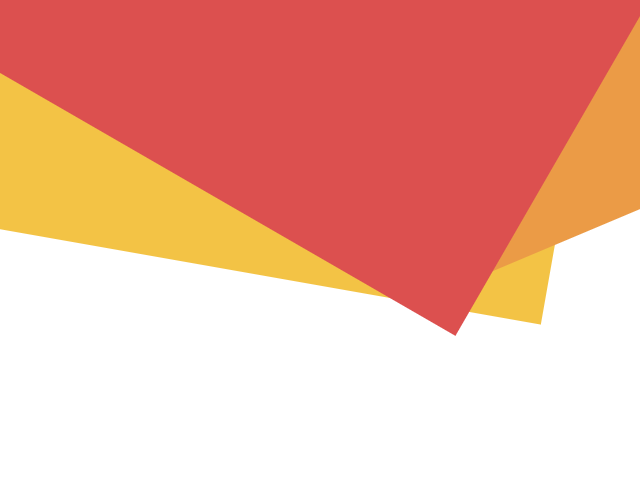
Reproduce this background procedurally as a Shadertoy shader.

```glsl
const vec3 PAPER  = vec3(1.0);
const vec3 YELLOW = vec3(0.953, 0.765, 0.271);
const vec3 ORANGE = vec3(0.920, 0.608, 0.273);
const vec3 RED    = vec3(0.863, 0.314, 0.310);

// Lowest corner of each sheet, in units of canvas height
const vec2 YELLOW_CORNER = vec2(1.1267, 0.3238);
const vec2 ORANGE_CORNER = vec2(0.9722, 0.4122);
const vec2 RED_CORNER    = vec2(0.9488, 0.3003);

// Direction of each sheet's right-hand edge, in degrees
const float YELLOW_ANGLE = 80.0;
const float ORANGE_ANGLE = 22.85;
const float RED_ANGLE    = 60.0;

// Inner distance to a right-angled corner, positive inside the sheet
float cornerDistance(vec2 p, vec2 corner, float degrees) {
    float angle = radians(degrees);
    vec2 along = vec2(cos(angle), sin(angle));
    vec2 across = vec2(-along.y, along.x);
    vec2 local = vec2(dot(p - corner, along), dot(p - corner, across));
    return min(local.x, local.y);
}

// Coverage with an edge one pixel wide
float coverage(float dist, float pixel) {
    return clamp(dist / pixel + 0.5, 0.0, 1.0);
}

void mainImage(out vec4 fragColor, in vec2 fragCoord) {
    vec2 p = fragCoord / iResolution.y;
    float pixel = 1.0 / iResolution.y;

    // Stack the sheets from back to front
    vec3 color = PAPER;
    color = mix(color, YELLOW, coverage(cornerDistance(p, YELLOW_CORNER, YELLOW_ANGLE), pixel));
    color = mix(color, ORANGE, coverage(cornerDistance(p, ORANGE_CORNER, ORANGE_ANGLE), pixel));
    color = mix(color, RED, coverage(cornerDistance(p, RED_CORNER, RED_ANGLE), pixel));

    fragColor = vec4(color, 1.0);
}
```
